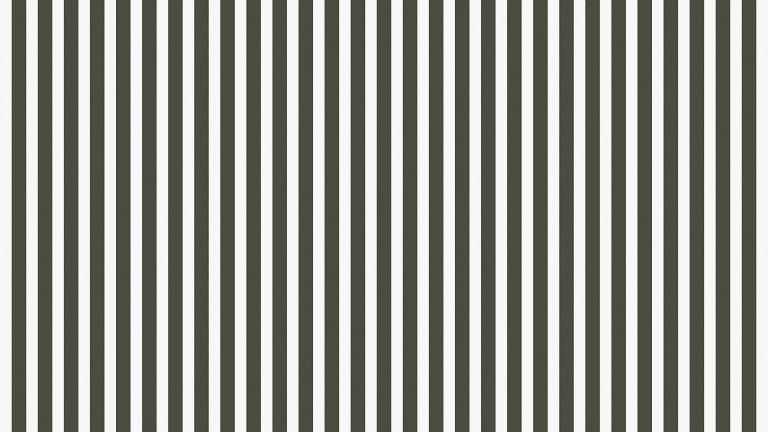
A Shadertoy shader for this pattern:

```glsl
// Upright dark olive stripes on an off-white cloth, evenly spaced about the centre.
// Each stripe is a 1D distance to its nearest repeat, with box-filtered edges,
// a slightly deeper rim and a very faint woven grain.

#define STRIPES 29.0                   // dark stripes across
#define PERIOD 0.03395                 // spacing, in canvas widths
#define DUTY 0.556                     // dark share of one period
#define RIM 0.0016                     // width of the deeper edge
#define GRAIN 0.012                    // strength of the cloth grain
#define THREADS 384.0                  // grain cells across
#define OLIVE vec3(0.292, 0.300, 0.250)
#define OLIVE_RIM vec3(0.250, 0.260, 0.210)
#define PAPER vec3(0.970, 0.970, 0.970)

// Sineless hash, 0 to 1
float hash21(vec2 p) {
    vec3 q = fract(vec3(p.xyx) * 0.1031);
    q += dot(q, q.yzx + 33.33);
    return fract((q.x + q.y) * q.z);
}

// Smoothly interpolated cell noise, 0 to 1
float valueNoise(vec2 p) {
    vec2 cell = floor(p);
    vec2 f = fract(p);
    f = f * f * (3.0 - 2.0 * f);
    float low = mix(hash21(cell), hash21(cell + vec2(1, 0)), f.x);
    float high = mix(hash21(cell + vec2(0, 1)), hash21(cell + vec2(1, 1)), f.x);
    return mix(low, high, f.y);
}

// Signed distance to the nearest stripe edge, negative inside
float stripeDistance(float x) {
    float last = 0.5 * (STRIPES - 1.0);
    float index = clamp(floor(x / PERIOD + 0.5), -last, last);
    return abs(x - index * PERIOD) - 0.5 * DUTY * PERIOD;
}

void mainImage(out vec4 fragColor, in vec2 fragCoord) {
    vec2 p = (fragCoord - 0.5 * iResolution.xy) / iResolution.x;
    float pixel = 1.0 / iResolution.x;

    // Pixel coverage of the stripe and of its inner body
    float d = stripeDistance(p.x);
    float stripe = clamp(0.5 - d / pixel, 0.0, 1.0);
    float body = clamp(0.5 - (d + RIM) / pixel, 0.0, 1.0);

    // Fine cross threads, weaker on the pale ground
    vec2 thread = (p + 1.0) * THREADS;
    float weave = 0.5 * (valueNoise(thread * vec2(1.0, 0.4))
                       + valueNoise(thread * vec2(0.4, 1.0) + 57.0)) - 0.5;

    vec3 ink = mix(OLIVE_RIM, OLIVE, body);
    vec3 color = mix(PAPER, ink, stripe);
    color += GRAIN * weave * mix(0.4, 1.0, stripe);

    fragColor = vec4(color, 1.0);
}
```
